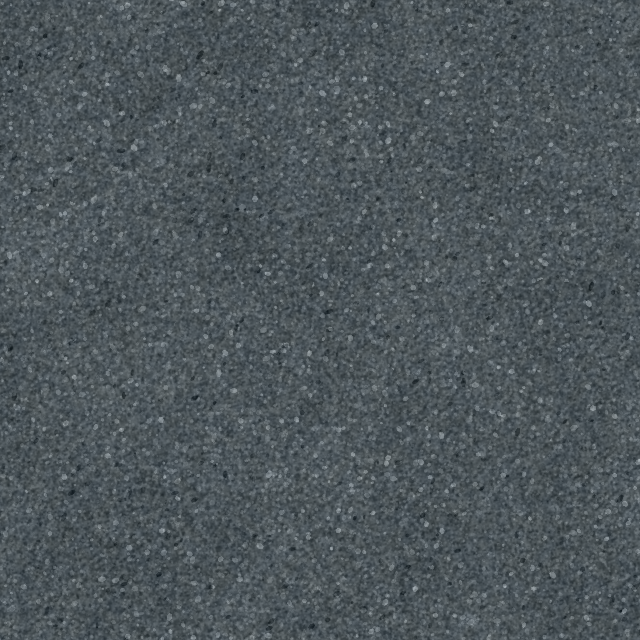
Give the GLSL for this texture, as a WebGL 1 fragment shader.

```glsl
precision highp float;
// Fine blue-grey asphalt: layered value noise gives the grain and its relief,
// jittered cells scatter pale angular stone chips and short dark pits,
// and a broad faint noise mottles the whole surface.
uniform vec2 u_resolution;

const vec3 SHADE_TINT = vec3(-0.032, 0.003, 0.021);
const float BASE_TONE = 0.320;

float hash(vec2 p) {
  vec3 q = fract(p.xyx * vec3(0.1031, 0.1030, 0.0973));
  q += dot(q, q.yzx + 33.33);
  return fract((q.x + q.y) * q.z);
}

vec2 hash2(vec2 p) {
  return vec2(hash(p + 17.3), hash(p + 71.9));
}

mat2 rotation(float angle) {
  float c = cos(angle), s = sin(angle);
  return mat2(c, -s, s, c);
}

float valueNoise(vec2 p) {
  vec2 cell = floor(p), f = fract(p);
  f = f * f * (3.0 - 2.0 * f);
  float low = mix(hash(cell), hash(cell + vec2(1.0, 0.0)), f.x);
  float high = mix(hash(cell + vec2(0.0, 1.0)), hash(cell + 1.0), f.x);
  return mix(low, high, f.y);
}

// Noise centred on zero, turned so that its lattice does not show
float grain(vec2 uv, float cells, float angle) {
  return valueNoise(rotation(angle) * uv * cells + 40.0) - 0.5;
}

// Six-sided outline, roughly of unit radius
float facetDistance(vec2 p) {
  p = abs(p);
  return max(p.x, 0.5 * p.x + 0.866 * p.y);
}

// Strongest chip over this point: coverage times a random strength.
// share is the part of cells filled; angles is (mean, spread).
float scatter(vec2 uv, float cells, float seed, float share,
              vec2 radii, float stretch, vec2 angles) {
  vec2 p = uv * cells;
  vec2 home = floor(p);
  float soft = 0.35 * max(cells / u_resolution.y, cells / 700.0);
  float strongest = 0.0;
  for (int y = -1; y <= 1; y++) {
    for (int x = -1; x <= 1; x++) {
      vec2 cell = home + vec2(float(x), float(y));
      vec2 key = cell + seed;
      vec2 center = cell + 0.15 + 0.7 * hash2(key);
      vec2 traits = hash2(key + 131.0);
      float angle = angles.x + angles.y * (hash(key + 211.0) - 0.5);
      float radius = mix(radii.x, radii.y, traits.x);
      vec2 q = rotation(angle) * (p - center);
      q.x /= mix(1.0, stretch, hash(key + 307.0));
      float cover = 1.0 - smoothstep(-soft, soft, facetDistance(q) - radius);
      float strength = mix(0.25, 1.0, traits.y * traits.y);
      float present = step(hash(key + 401.0), share);
      strongest = max(strongest, cover * strength * present);
    }
  }
  return strongest;
}

// Grain lit from the upper left
float relief(vec2 uv) {
  vec2 lightStep = vec2(-0.0016, 0.0018);
  return grain(uv, 185.0, 0.5) - grain(uv + lightStep, 185.0, 0.5);
}

void main() {
  vec2 uv = gl_FragCoord.xy / u_resolution.y;

  // Broad mottling and fine grain
  float mottle = grain(uv, 7.0, 0.4) + 0.8 * grain(uv, 19.0, 1.1);
  float tone = BASE_TONE + 0.028 * mottle;
  tone += 0.125 * grain(uv, 205.0, 0.7);
  tone += 0.120 * grain(uv, 345.0, 0.3);
  tone += 0.085 * relief(uv);

  // Dark pits, mostly along one diagonal
  float pits = scatter(uv, 75.0, 53.0, 0.22, vec2(0.12, 0.27), 2.2,
                       vec2(0.8, 1.6));
  tone -= 0.13 * pits;

  // Pale chips, small and large, clustered by the mottling
  float chipShare = 0.30 + 0.12 * mottle;
  vec2 anyAngle = vec2(0.0, 6.2832);
  float smallChips = scatter(uv, 165.0, 11.0, chipShare + 0.05,
                             vec2(0.20, 0.42), 1.5, anyAngle);
  float largeChips = scatter(uv, 92.0, 29.0, chipShare,
                             vec2(0.14, 0.38), 1.5, anyAngle);
  tone += 0.11 * smallChips + 0.20 * largeChips;

  // Cool tint, drifting slightly between blue and green
  float drift = grain(uv, 60.0, 0.9);
  vec3 color = tone + SHADE_TINT + drift * vec3(-0.008, 0.0, 0.016);
  gl_FragColor = vec4(clamp(color, 0.0, 1.0), 1.0);
}
```
